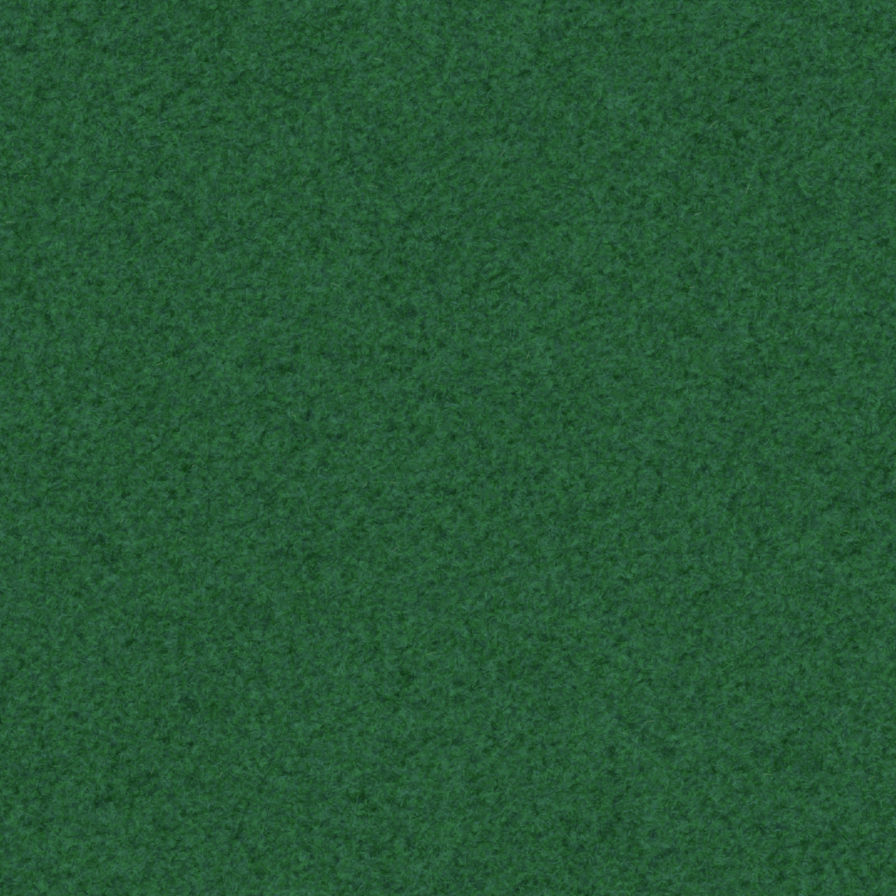
Reproduce this texture procedurally as a WebGL 2 fragment shader.

```glsl
#version 300 es
precision highp float;
// Green wool felt: matted short fibres, small dark pits and a few pale stray hairs.

uniform vec2 u_resolution;
out vec4 fragColor;

const vec3 FELT_GREEN = vec3(0.151, 0.346, 0.211);
const vec3 TONE_RANGE = vec3(0.060, 0.100, 0.075);
const vec3 TINT_RANGE = vec3(0.020, 0.000, 0.054);
const vec3 BLUE_HAIR = vec3(0.26, 0.46, 0.46);
const vec3 STRAW_HAIR = vec3(0.36, 0.48, 0.34);
const float NAP_ANGLE = 0.42;
const int FIBRE_LAYERS = 8;

// Integer hash giving three values in 0..1.
vec3 hash3(vec2 cell, int seed) {
    uvec3 v = uvec3(ivec3(ivec2(cell), seed) + 4096);
    v = v * 1664525u + 1013904223u;
    v.x += v.y * v.z;
    v.y += v.z * v.x;
    v.z += v.x * v.y;
    v ^= v >> 16u;
    v.x += v.y * v.z;
    v.y += v.z * v.x;
    v.z += v.x * v.y;
    return vec3(v >> 8u) / 16777216.0;
}

vec2 rotate(vec2 p, float angle) {
    float c = cos(angle), s = sin(angle);
    return vec2(c * p.x + s * p.y, c * p.y - s * p.x);
}

// Smooth value noise in -1..1.
float noise(vec2 p, int seed) {
    vec2 cell = floor(p);
    vec2 f = fract(p);
    f = f * f * (3.0 - 2.0 * f);
    float low = mix(hash3(cell, seed).x, hash3(cell + vec2(1, 0), seed).x, f.x);
    float high = mix(hash3(cell + vec2(0, 1), seed).x, hash3(cell + vec2(1, 1), seed).x, f.x);
    return 2.0 * mix(low, high, f.y) - 1.0;
}

// Coverage of a thin, slightly bowed strand centred at the origin.
float strand(vec2 p, float angle, float halfLength, float halfWidth, float bow, float px) {
    vec2 q = rotate(p, angle);
    q.y += bow * q.x * q.x / halfLength;
    q.x = max(abs(q.x) - halfLength, 0.0);
    return 1.0 - smoothstep(halfWidth - 0.6 * px, halfWidth + 0.6 * px, length(q));
}

// Lays one scattered layer of fibres over a (tone, tint) pair.
vec2 addFibres(vec2 base, vec2 uv, float density, int seed, float px) {
    vec2 home = floor(uv * density);
    for (int j = -1; j <= 1; j++) {
        for (int i = -1; i <= 1; i++) {
            vec2 cell = home + vec2(i, j);
            vec3 place = hash3(cell, seed);
            vec3 look = hash3(cell, seed + 50);
            vec2 p = uv - (cell + place.xy) / density;
            float angle = NAP_ANGLE + (place.z - 0.5) * 2.8;
            float halfLength = mix(0.25, 0.60, look.z) / density;
            float cover = strand(p, angle, halfLength, 0.0011, 0.5 * (look.y - 0.5), px);
            base = mix(base, 2.0 * look.xy - 1.0, 0.8 * cover);
        }
    }
    return base;
}

// Adds rare short pale hairs in blue or straw.
vec3 addStrayHairs(vec3 colour, vec2 uv, float density, float chance, float px) {
    vec2 home = floor(uv * density);
    for (int j = -1; j <= 1; j++) {
        for (int i = -1; i <= 1; i++) {
            vec2 cell = home + vec2(i, j);
            vec3 place = hash3(cell, 201);
            vec3 look = hash3(cell, 202);
            vec2 p = uv - (cell + place.xy) / density;
            float angle = NAP_ANGLE + (look.x - 0.5) * 1.6;
            float cover = strand(p, angle, mix(0.001, 0.005, look.y), 0.0008, 0.05, px);
            vec3 hair = mix(BLUE_HAIR, STRAW_HAIR, step(0.5, look.z));
            colour = mix(colour, hair, 0.5 * cover * step(place.z, chance));
        }
    }
    return colour;
}

void main() {
    vec2 uv = gl_FragCoord.xy / u_resolution.y;
    float px = 1.0 / u_resolution.y;
    vec2 nap = rotate(uv, NAP_ANGLE);

    // Matted fibres: x is tone, y is tint
    vec2 fibres = vec2(0.0);
    for (int layer = 0; layer < FIBRE_LAYERS; layer++) {
        float step01 = float(layer);
        fibres = addFibres(fibres, uv + 0.37 * step01, 122.0 + 5.0 * step01, layer, px);
    }

    // Clumps, pits between them, fine grain and faint mottling
    float clumps = noise(nap * vec2(150.0, 205.0), 101);
    float pits = smoothstep(0.2, 0.8, noise(nap * vec2(125.0, 165.0) + 7.0, 102));
    float grain = noise(uv * 360.0, 103);
    float mottle = noise(nap * vec2(40.0, 60.0), 104) + 0.5 * noise(uv * 6.0, 105);
    float tone = 0.36 * clumps + 0.64 * fibres.x + 0.34 * grain + 0.07 * mottle;
    tone += 0.08 - 0.50 * pits;

    // Cool and warm drift of the dye
    float tint = 0.75 * noise(uv * 230.0, 106) + 0.45 * fibres.y;
    vec3 colour = FELT_GREEN + tone * TONE_RANGE + tint * TINT_RANGE;
    colour = addStrayHairs(colour, uv, 32.0, 0.10, px);
    fragColor = vec4(clamp(colour, 0.0, 1.0), 1.0);
}
```
